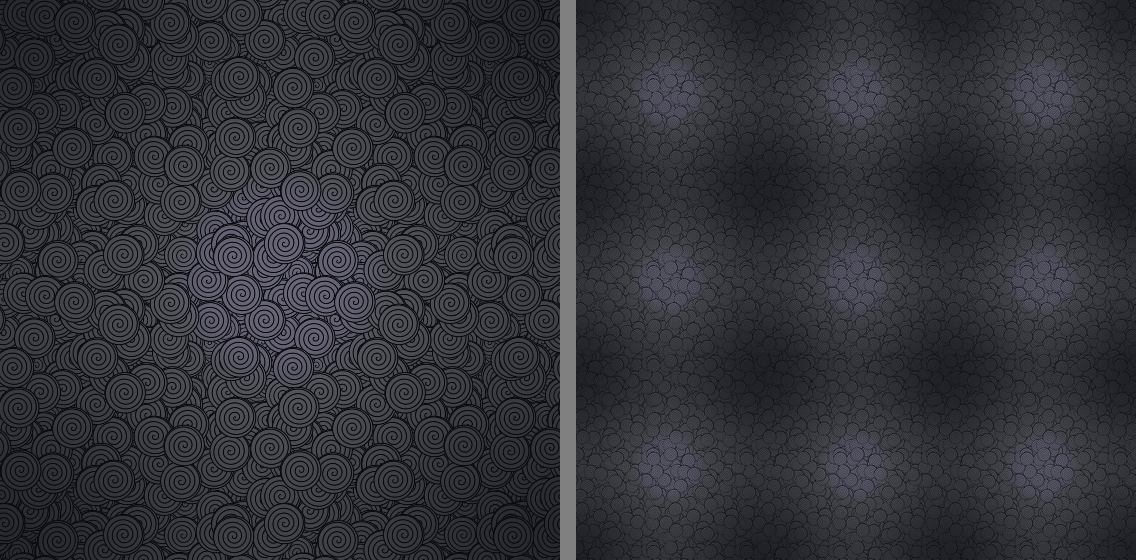
Left, the tile; right, the same tile 3 across and 3 down.
Write a three.js fragment shader that draws this pattern.

```glsl
// Overlapping spiral discs under a soft violet spotlight that fades to dark corners.
// Each cell of a wrapping grid holds four discs, one jittered in each quarter; the
// highest priority disc is seen, and the rims of all discs above it are inked over it.

#define GRID 18.0          // cells across the canvas; one cell must exceed the largest disc
#define REPEAT 9.0         // cells until the scatter repeats; must divide GRID
#define SMALL_RADIUS 0.025
#define LARGE_RADIUS 0.0362
#define TURNS 4.3          // spiral windings from centre to rim
#define LINE_SHARE 0.027   // half width of a line relative to the disc radius
#define SOFTNESS 0.0009    // half width of the smoothed edge
#define SPIN_RANGE 0.35    // random start of the spiral, in turns
#define FALLOFF 0.103      // darkening towards the corners

varying vec2 vUv;

const float TAU = 6.2831853;
const vec3 INK = vec3(0.030, 0.038, 0.048);
const vec3 SLATE = vec3(0.360, 0.360, 0.388);
const vec3 VIOLET_GLOW = vec3(0.045, 0.036, 0.078);

vec4 hash4(vec3 seed) {
  vec4 h = fract(seed.xyzx * vec4(0.1031, 0.1030, 0.0973, 0.1099));
  h += dot(h, h.wzxy + 33.33);
  return fract((h.xxyz + h.yzzw) * h.zywx);
}

// Offset from the disc centre (xy), radius (z) and stacking priority (w).
// Quarters on one diagonal lie mostly above those on the other.
vec4 discAt(vec2 p, vec2 cell, float index) {
  vec2 corner = vec2(mod(index, 2.0), floor(index / 2.0));
  vec2 quarter = mod(cell, REPEAT) * 2.0 + corner;
  vec4 rnd = hash4(vec3(quarter * vec2(17.3, 31.7), 5.9) + 11.0);
  float isUpper = 1.0 - abs(corner.x - corner.y);
  float priority = mix(0.68 * rnd.z, 0.36 + 0.64 * rnd.z, isUpper) + 0.001 * index;
  float radius = mix(SMALL_RADIUS, LARGE_RADIUS, smoothstep(0.3, 0.78, priority));
  vec2 center = (cell + 0.5 * (corner + rnd.xy)) / GRID;
  return vec4(p - center, radius, priority);
}

float inkLine(float dist, float halfWidth) {
  return 1.0 - smoothstep(halfWidth - SOFTNESS, halfWidth + SOFTNESS, dist);
}

float spiralInk(vec4 disc) {
  float pitch = disc.z / TURNS;
  float spin = SPIN_RANGE * fract(disc.w * 97.0);
  float phase = length(disc.xy) / pitch - atan(disc.y, disc.x) / TAU + spin;
  float dist = abs(fract(phase + 0.5) - 0.5) * pitch;
  return inkLine(dist, disc.z * LINE_SHARE);
}

// Spotlight built from sines, so it joins smoothly at opposite edges.
vec3 discColor(vec2 p) {
  vec2 wave = sin((p - 0.5) * TAU * 0.5);
  float reach = dot(wave, wave);
  float glow = 1.0 - smoothstep(0.15, 0.38, reach);
  return SLATE - FALLOFF * reach + VIOLET_GLOW * glow;
}

void main() {
  vec2 p = vUv;
  vec2 home = floor(p * GRID);

  // Find the topmost disc covering this point.
  vec4 top = vec4(0.0, 0.0, SMALL_RADIUS, -1.0);
  for (int y = -1; y <= 1; y++)
  for (int x = -1; x <= 1; x++)
  for (int k = 0; k < 4; k++) {
    vec4 disc = discAt(p, home + vec2(float(x), float(y)), float(k));
    if (length(disc.xy) < disc.z && disc.w > top.w) top = disc;
  }

  float ink = top.w < 0.0 ? 0.0 : spiralInk(top);

  // Ink the rims of that disc and of every disc above it.
  for (int y = -1; y <= 1; y++)
  for (int x = -1; x <= 1; x++)
  for (int k = 0; k < 4; k++) {
    vec4 disc = discAt(p, home + vec2(float(x), float(y)), float(k));
    float rimDist = abs(length(disc.xy) - disc.z);
    if (disc.w >= top.w) ink = max(ink, inkLine(rimDist, disc.z * LINE_SHARE));
  }

  gl_FragColor = vec4(mix(discColor(p), INK, ink), 1.0);
}
```
